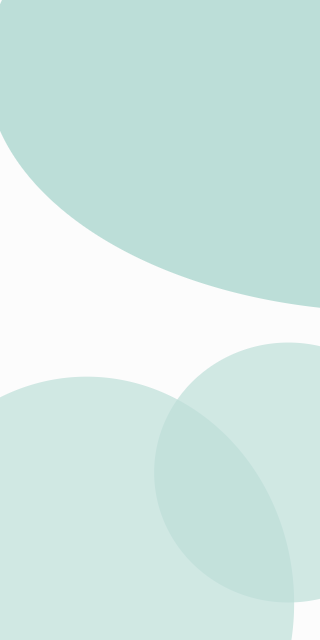
This background is drawn by a Shadertoy shader. Its source:

```glsl
const vec3 PAPER = vec3(0.990, 0.990, 0.990);
const vec3 TEAL = vec3(0.739, 0.871, 0.847);
const float VEIL_OPACITY = 0.69;

// Centres and radii as fractions of the canvas
const vec2 CANOPY_CENTER = vec2(1.2266, 0.8945);
const vec2 CANOPY_RADII = vec2(1.2700, 0.3815);
const vec2 LEFT_CENTER = vec2(0.2708, 0.0573);
const vec2 LEFT_RADII = vec2(0.6484, 0.3542);
const vec2 RIGHT_CENTER = vec2(0.9010, 0.2617);
const vec2 RIGHT_RADII = vec2(0.4193, 0.2031);

// Antialiased coverage of an axis-aligned ellipse
float ellipseCoverage(vec2 uv, vec2 center, vec2 radii) {
    float level = length((uv - center) / radii);
    float pixelStep = max(length(vec2(dFdx(level), dFdy(level))), 1e-6);
    return clamp(0.5 - (level - 1.0) / pixelStep, 0.0, 1.0);
}

void mainImage(out vec4 fragColor, in vec2 fragCoord) {
    vec2 uv = fragCoord / iResolution.xy;
    vec3 color = PAPER;

    // Opaque shape above, two overlapping veils below
    color = mix(color, TEAL, ellipseCoverage(uv, CANOPY_CENTER, CANOPY_RADII));
    color = mix(color, TEAL, VEIL_OPACITY * ellipseCoverage(uv, LEFT_CENTER, LEFT_RADII));
    color = mix(color, TEAL, VEIL_OPACITY * ellipseCoverage(uv, RIGHT_CENTER, RIGHT_RADII));

    fragColor = vec4(color, 1.0);
}
```
